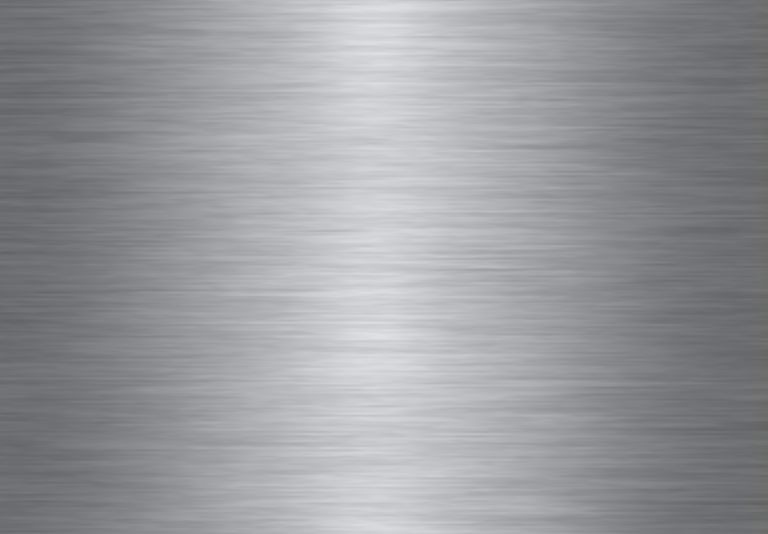
This texture is drawn by a Shadertoy shader. Its source:

```glsl
// Brushed steel sheet: a soft vertical sheen runs down the middle and fades
// to darker sides. Fine horizontal grain comes from stretched value noise,
// with each row shifted at random so that no columns line up.

#define SHEEN_X 0.49
#define EDGE_TONE 0.43
#define SHEEN_GAIN 0.33
#define CORE_GAIN 0.055
#define CORE_WIDTH 0.055
#define GRAIN_ROWS 230.0
#define GRAIN_GAIN 0.125
#define STEEL_TINT vec3(-0.005, -0.001, 0.011)

float hash(vec2 p) {
    vec3 q = fract(vec3(p.xyx) * 0.1031);
    q += dot(q, q.yzx + 33.33);
    return fract((q.x + q.y) * q.z);
}

// Smooth noise along one row, with a random shift for the row
float rowNoise(float x, float row) {
    x += 37.0 * hash(vec2(row, 7.0));
    float cell = floor(x);
    float t = smoothstep(0.0, 1.0, x - cell);
    return mix(hash(vec2(cell, row)), hash(vec2(cell + 1.0, row)), t) - 0.5;
}

// Horizontal fibres, blended between neighbouring rows
float fibres(vec2 uv, vec2 density) {
    vec2 p = uv * density;
    float row = floor(p.y);
    float t = smoothstep(0.0, 1.0, p.y - row);
    float fade = clamp(1.6 * iResolution.y / density.y - 0.6, 0.0, 1.0);
    return fade * mix(rowNoise(p.x, row), rowNoise(p.x, row + 1.0), t);
}

// Sum of fine scratches, long strokes and broad bands
float brushedGrain(vec2 uv) {
    float sum = 0.0;
    float weight = 0.46;
    vec2 density = vec2(11.0, GRAIN_ROWS);
    for (int i = 0; i < 4; i++) {
        sum += weight * fibres(uv + 3.7 * float(i), density);
        density *= vec2(0.72, 0.5);
        weight *= 0.62;
    }
    return sum + 0.24 * fibres(uv + 19.0, vec2(48.0, GRAIN_ROWS * 1.15));
}

// A single tapering scratch
float scratch(vec2 uv, vec2 center, float halfLength) {
    vec2 d = (uv - center) / vec2(halfLength, 0.0025);
    return exp(-dot(d, d));
}

void mainImage(out vec4 fragColor, in vec2 fragCoord) {
    vec2 uv = fragCoord / iResolution.xy;

    // Broad sheen with a brighter core that swells along its height
    float offset = uv.x - SHEEN_X;
    float sheen = 0.5 + 0.5 * cos(6.2832 * clamp(offset, -0.5, 0.5));
    float core = exp(-offset * offset / (2.0 * CORE_WIDTH * CORE_WIDTH));
    float swell = 0.018 * cos(12.566 * (uv.y - 0.93));
    float tone = EDGE_TONE + SHEEN_GAIN * sheen + core * (CORE_GAIN + swell);

    // Grain is strongest where the metal catches light
    tone += GRAIN_GAIN * mix(0.75, 1.1, sheen) * brushedGrain(uv);

    // A few deeper scratches near the middle
    tone -= 0.07 * scratch(uv, vec2(0.43, 0.567), 0.05);
    tone -= 0.06 * scratch(uv, vec2(0.61, 0.515), 0.07);
    tone -= 0.06 * scratch(uv, vec2(0.61, 0.495), 0.06);

    // Cool steel colour, slightly warmer at the far right edge
    vec3 color = tone + STEEL_TINT;
    color.b -= 0.02 * smoothstep(0.96, 1.0, uv.x);
    fragColor = vec4(clamp(color, 0.0, 1.0), 1.0);
}
```
